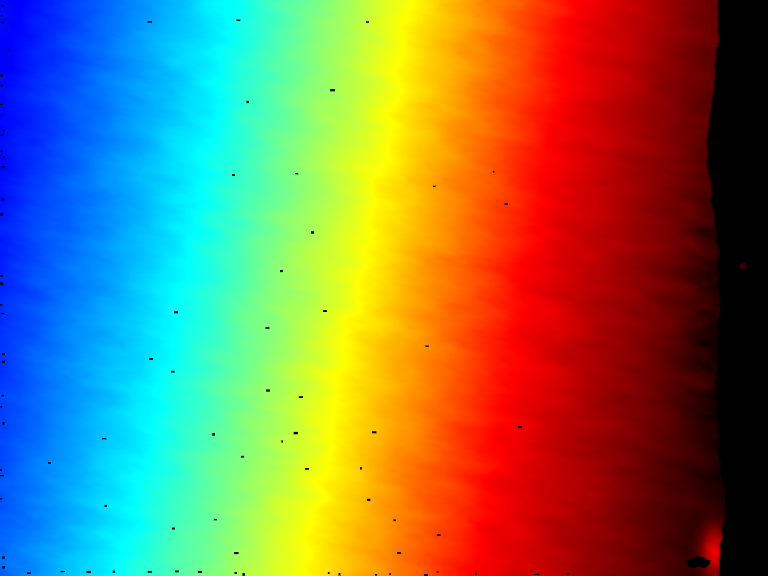
Give the GLSL for this texture map, as a Shadertoy shader.

```glsl
// Draws a slanted rainbow depth map with grainy streaks, dropout specks and a ragged black right border.

// Ramp stops (blue, cyan, yellow, red) along x at the bottom edge, and their shift at the top
const vec4 STOPS_BOTTOM = vec4(-0.100, 0.155, 0.397, 0.618);
const vec4 STOPS_SHIFT = vec4(0.125, 0.145, 0.139, 0.130);
const float BLACK_BOTTOM = 0.960;
const float BLACK_SHIFT = 0.095;
const float STOP_BULGE = 0.010;

const float GRAIN = 0.16;
const vec2 GRAIN_SCALE = vec2(22.0, 38.0);

const float BORDER_X = 0.937;
const float BORDER_JAG = 0.006;

const vec2 SPECK_CELLS = vec2(24.0, 18.0);
const vec2 SPECK_CENTER = vec2(0.36, 0.42);
const vec2 SPECK_SPREAD = vec2(0.22, 0.40);
const float SPECK_CHANCE = 0.40;
const float SPECK_SIZE = 0.0026;

const vec2 GLOW_CENTER = vec2(0.932, 0.040);
const vec2 BLOT_CENTER = vec2(0.908, 0.024);
const vec2 EMBER_CENTER = vec2(0.967, 0.538);

float hash(vec2 p) {
    vec3 q = fract(vec3(p.xyx) * 0.1031);
    q += dot(q, q.yzx + 33.33);
    return fract((q.x + q.y) * q.z);
}

float noise(vec2 p) {
    vec2 i = floor(p), f = fract(p);
    f = f * f * (3.0 - 2.0 * f);
    return mix(mix(hash(i), hash(i + vec2(1, 0)), f.x),
               mix(hash(i + vec2(0, 1)), hash(i + vec2(1, 1)), f.x), f.y);
}

float fbm(vec2 p) {
    float sum = 0.0, amp = 0.5;
    for (int i = 0; i < 4; i++) {
        sum += amp * noise(p);
        p = p * 2.03 + 17.0;
        amp *= 0.5;
    }
    return sum;
}

float bell(float x, float center, float width) {
    float d = (x - center) / width;
    return exp(-d * d);
}

float rise(float a, float b, float x) {
    return clamp((x - a) / (b - a), 0.0, 1.0);
}

// Phase 0 blue, 1 cyan, 2 yellow, 3 red, 4 black
float depthPhase(vec2 uv) {
    vec4 s = STOPS_BOTTOM + STOPS_SHIFT * uv.y;
    s.y += STOP_BULGE * 4.0 * uv.y * (1.0 - uv.y);
    float black = BLACK_BOTTOM + BLACK_SHIFT * uv.y;
    return rise(s.x, s.y, uv.x) + rise(s.y, s.z, uv.x)
         + rise(s.z, s.w, uv.x) + rise(s.w, black, uv.x);
}

vec3 rainbow(float t) {
    return clamp(vec3(min(t - 1.0, 4.0 - t), min(t, 3.0 - t), 2.0 - t), 0.0, 1.0);
}

float boxMask(vec2 d, vec2 halfSize, float px) {
    vec2 e = abs(d) - halfSize;
    return 1.0 - smoothstep(-0.5 * px, 0.5 * px, max(e.x, e.y));
}

// One dash at most per grid cell, kept by chance
float dashes(vec2 uv, vec2 cells, float chance, float aspect, float px) {
    vec2 id = floor(uv * cells);
    vec2 spot = 0.15 + 0.7 * vec2(hash(id + 3.7), hash(id + 41.3));
    vec2 d = (uv - (id + spot) / cells) * vec2(aspect, 1.0);
    vec2 size = SPECK_SIZE * vec2(0.5 + hash(id + 7.1), 0.45 + 0.4 * hash(id + 9.9));
    return step(hash(id + 23.0), chance) * boxMask(d, size, px);
}

float borderEdge(float y) {
    float rough = 1.0 + 1.2 * bell(y, 0.67, 0.09);
    float jag = fbm(vec2(3.0, y * 60.0)) - 0.47;
    return BORDER_X - 0.015 * bell(y, 0.74, 0.13) - 0.004 * bell(y, 0.31, 0.09)
         + 0.007 * bell(y, 0.12, 0.05) + BORDER_JAG * rough * jag;
}

void mainImage(out vec4 fragColor, in vec2 fragCoord) {
    vec2 uv = fragCoord / iResolution.xy;
    float px = 1.0 / iResolution.y;
    float aspect = iResolution.x / iResolution.y;

    // Rainbow with soft horizontal grain
    float grain = fbm(uv * GRAIN_SCALE + vec2(0.0, uv.x * 9.0)) - 0.47;
    float darkPatch = 0.3 * bell(uv.x, 0.93, 0.04) * bell(uv.y, 0.45, 0.2);
    vec3 color = rainbow(depthPhase(uv) + GRAIN * grain + darkPatch * (0.4 + grain));

    // Hot lower right corner with a dark blot
    vec2 g = (uv - GLOW_CENTER) / vec2(0.018, 0.045);
    color.r += 0.85 * exp(-dot(g, g)) * (1.0 + grain);
    float blot = length((uv - BLOT_CENTER) / vec2(0.016, 0.010)) + 1.5 * (fbm(uv * 120.0) - 0.47);
    color *= smoothstep(0.9, 1.1, blot);

    // Scattered dropouts, then dashes on the left and bottom rims
    vec2 cell = (floor(uv * SPECK_CELLS) + 0.5) / SPECK_CELLS;
    vec2 away = (cell - SPECK_CENTER) / SPECK_SPREAD;
    float holes = dashes(uv, SPECK_CELLS, SPECK_CHANCE * exp(-dot(away, away)), aspect, px);
    holes = max(holes, step(uv.x, 0.0065) * dashes(uv, vec2(160.0, 56.0), 0.55, aspect, px));
    holes = max(holes, step(uv.y, 0.0100) * step(uv.x, 0.75) * dashes(uv, vec2(64.0, 100.0), 0.45, aspect, px));
    color *= 1.0 - holes;

    // Ragged black border holding one faint ember
    color *= 1.0 - smoothstep(-px, px, uv.x - borderEdge(uv.y));
    float ember = length((uv - EMBER_CENTER) / vec2(0.006, 0.006)) + fbm(uv * 150.0) - 0.47;
    color.r += 0.2 * (1.0 - smoothstep(0.6, 1.1, ember));

    fragColor = vec4(clamp(color, 0.0, 1.0), 1.0);
}
```
